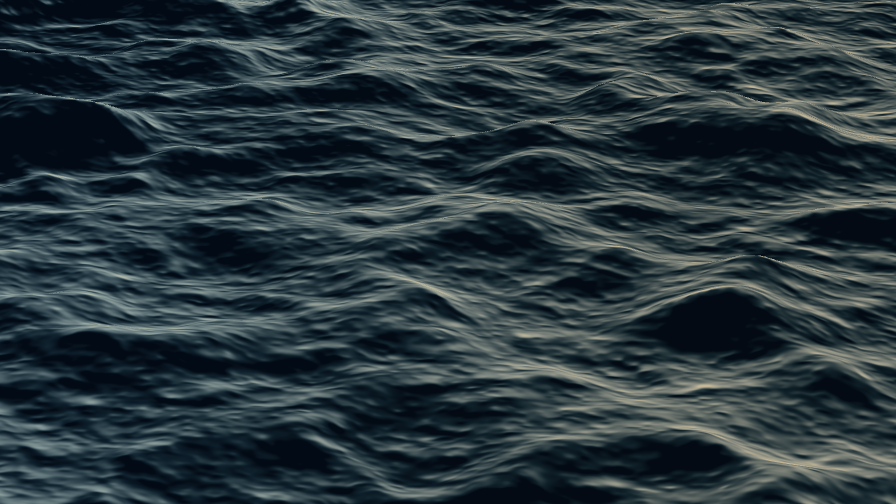
Write a WebGL 1 fragment shader that draws this texture.

```glsl
precision highp float;
// Dark, choppy sea at dusk, seen obliquely, with pale sky glints on the wave backs.
uniform vec2 u_resolution;

const float CAMERA_HEIGHT = 2.0;
const float CAMERA_PITCH = 0.38;
const float FIELD_OF_VIEW = 0.24;
const float WAVE_LIMIT = 0.14;
const int MARCH_STEPS = 32;
const int SWELL_OCTAVES = 3;
const int RIPPLE_OCTAVES = 6;

const vec3 ABYSS = vec3(0.01, 0.04, 0.08);
const vec3 DEEP = vec3(0.06, 0.13, 0.17);
const vec3 SLATE = vec3(0.16, 0.23, 0.26);
const vec3 STEEL = vec3(0.27, 0.33, 0.35);
const vec3 MIST = vec3(0.40, 0.45, 0.45);
const vec3 GLINT = vec3(0.55, 0.58, 0.56);
const vec3 CREAM = vec3(0.74, 0.72, 0.62);

vec2 hash22(vec2 p) {
  vec3 q = fract(vec3(p.xyx) * vec3(0.1031, 0.1030, 0.0973));
  q += dot(q, q.yzx + 33.33);
  return fract((q.xx + q.yz) * q.zy);
}

float cornerValue(vec2 cell, vec2 local, vec2 corner) {
  return dot(hash22(cell + corner) * 2.0 - 1.0, local - corner);
}

float gradientNoise(vec2 p) {
  vec2 cell = floor(p);
  vec2 f = p - cell;
  vec2 w = f * f * f * (f * (f * 6.0 - 15.0) + 10.0);
  float low = mix(cornerValue(cell, f, vec2(0.0)), cornerValue(cell, f, vec2(1.0, 0.0)), w.x);
  float high = mix(cornerValue(cell, f, vec2(0.0, 1.0)), cornerValue(cell, f, vec2(1.0)), w.x);
  return mix(low, high, w.y);
}

vec2 rotate(vec2 p, float angle) {
  float c = cos(angle);
  float s = sin(angle);
  return vec2(c * p.x - s * p.y, s * p.x + c * p.y);
}

// Sum of wave trains with peaked crests, each running its own way
float seaHeight(vec2 p, int octaves) {
  float height = 0.0;
  float frequency = 2.2;
  float slope = 0.15;
  for (int i = 0; i < RIPPLE_OCTAVES; i++) {
    if (i >= octaves) break;
    float index = float(i);
    float heading = mix(-0.35, 0.7, fract(index * 0.618 + 0.4));
    vec2 q = rotate(p, heading) * frequency * vec2(0.7, 1.0);
    float n = gradientNoise(q + 17.3 * index + 40.0);
    height += slope / (0.58 * frequency) * n * (1.0 + 1.2 * n);
    frequency *= 1.8;
    slope *= 0.84;
  }
  return height;
}

// Distance along the ray to the first swell it meets
float marchSea(vec3 ray) {
  float stride = 2.0 * WAVE_LIMIT / (-ray.y * float(MARCH_STEPS));
  float t = (CAMERA_HEIGHT - WAVE_LIMIT) / -ray.y;
  float lastGap = WAVE_LIMIT;
  for (int i = 0; i < MARCH_STEPS; i++) {
    float gap = CAMERA_HEIGHT + ray.y * t - seaHeight(ray.xz * t, SWELL_OCTAVES);
    if (gap < 0.0) {
      t -= stride * gap / (gap - lastGap);
      break;
    }
    lastGap = gap;
    t += stride;
  }
  return t;
}

vec3 blend(vec3 below, vec3 above, float start, float end, float tone) {
  return mix(below, above, clamp((tone - start) / (end - start), 0.0, 1.0));
}

vec3 seaColor(float tone) {
  vec3 color = blend(ABYSS, DEEP, -0.88, -0.04, tone);
  color = blend(color, SLATE, -0.04, 0.45, tone);
  color = blend(color, STEEL, 0.45, 0.92, tone);
  color = blend(color, MIST, 0.92, 1.44, tone);
  color = blend(color, GLINT, 1.44, 2.17, tone);
  return blend(color, CREAM, 2.17, 3.2, tone);
}

// Faces turned to the viewer go dark, faces turned away mirror the sky
vec3 shadeSea(vec2 view) {
  vec3 ray = vec3(view * FIELD_OF_VIEW - vec2(0.0, CAMERA_PITCH), 1.0);
  vec2 p = ray.xz * marchSea(ray);
  float eps = 0.006;
  float h = seaHeight(p, RIPPLE_OCTAVES);
  float slopeX = (seaHeight(p + vec2(eps, 0.0), RIPPLE_OCTAVES) - h) / eps;
  float slopeZ = (seaHeight(p + vec2(0.0, eps), RIPPLE_OCTAVES) - h) / eps;
  float facing = slopeZ + 0.2 * slopeX;
  float tone = (0.055 / -ray.y - facing) / 0.23;
  tone += 1.2 * gradientNoise(p * vec2(0.9, 0.6) + 5.7);
  vec3 tint = mix(vec3(0.92, 1.0, 1.04), vec3(1.05, 1.0, 0.94), smoothstep(-0.8, 0.6, view.x));
  return seaColor(tone) * tint;
}

void main() {
  // Two diagonal samples soften the crest edges
  vec2 center = gl_FragCoord.xy - 0.5 * u_resolution;
  vec3 first = shadeSea((center + vec2(0.2, 0.25)) / u_resolution.y);
  vec3 second = shadeSea((center - vec2(0.2, 0.25)) / u_resolution.y);
  gl_FragColor = vec4(0.5 * (first + second), 1.0);
}
```
